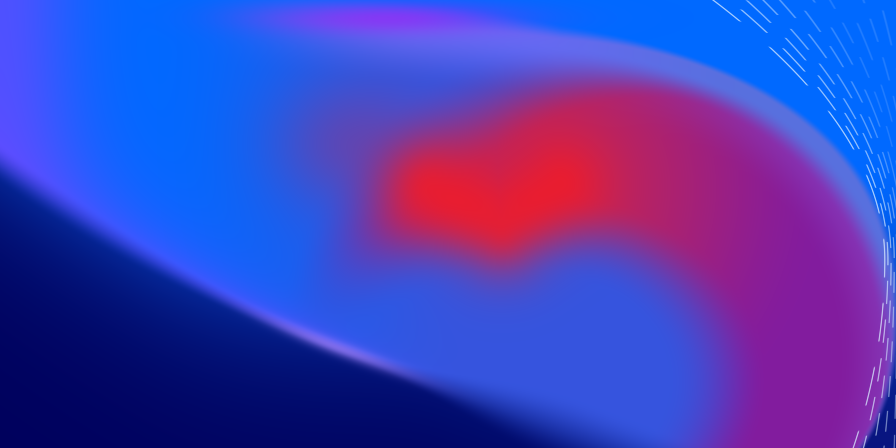
Give the GLSL for this background, as a WebGL 2 fragment shader.

```glsl
#version 300 es
precision highp float;
// Soft flowing gradient: a crimson swirl in a violet disc, wrapped by a pale
// dome on azure, with a navy slope at lower left and fine dashed contours at
// right. Layers are blended through smooth masks of curves and ellipses.

#define AZURE    vec3(0.00, 0.41, 1.00)
#define COBALT   vec3(0.21, 0.33, 0.87)
#define NAVY     vec3(0.00, 0.00, 0.36)
#define VIOLET   vec3(0.40, 0.29, 1.00)
#define LILAC    vec3(0.42, 0.42, 0.96)
#define PURPLE   vec3(0.51, 0.11, 0.62)
#define CRIMSON  vec3(0.74, 0.14, 0.36)
#define RED      vec3(0.93, 0.11, 0.17)
#define DISC     vec3(1.37, 0.20, 0.625)
#define LINE_COUNT 15.0
#define LINE_HALF_WIDTH 0.0012

uniform vec2 u_resolution;
out vec4 fragColor;

float hash(float n) {
    return fract(sin(n * 91.7) * 4375.5);
}

float gauss(vec2 v) {
    return exp(-dot(v, v));
}

float segmentDistance(vec2 p, vec2 a, vec2 b) {
    vec2 ab = b - a;
    return length(p - a - ab * clamp(dot(p - a, ab) / dot(ab, ab), 0.0, 1.0));
}

// Height of the slope: a parabola continued by its tangent.
float slopeHeight(float x) {
    float c = min(x, 0.78);
    return 0.635 - 0.72 * c + 0.23 * c * c - 0.37 * max(x - 0.78, 0.0);
}

// Normalised radius of the rounded dome; 1 on its outline.
float domeRadius(vec2 p) {
    float tilt = 0.08 * max(1.25 - p.x, 0.0);
    vec2 q = vec2(max(p.x - 1.0, 0.0), abs(p.y - tilt - 0.3) / 0.64);
    q = pow(max(q, 1e-4), vec2(2.3));
    return pow(q.x + q.y, 1.0 / 2.3);
}

// Azure ground with the dome and its lilac upper band.
vec3 backdrop(vec2 p, float radius, float dome) {
    float right = smoothstep(1.5, 1.9, p.x);
    vec3 sky = mix(AZURE, vec3(0.03, 0.08, 0.50), right * (1.0 - smoothstep(0.0, 0.65, p.y)));
    vec3 body = mix(AZURE, COBALT, smoothstep(0.3, 1.05, p.x));
    float band = 1.0 - smoothstep(0.04, 0.25, 1.0 - radius);
    vec3 bandColor = mix(LILAC, vec3(0.36, 0.45, 0.87), smoothstep(1.1, 1.7, p.x));
    body = mix(body, bandColor, band * smoothstep(0.4, 0.95, p.x) * 0.9);
    vec3 color = mix(sky, body, dome);
    return mix(color, vec3(0.57, 0.18, 0.96), 0.8 * gauss((p - vec2(0.87, 0.96)) / vec2(0.26, 0.035)));
}

// Purple disc with a blue hollow, and the red core of the swirl.
vec3 swirl(vec3 color, vec2 p, float dome) {
    float r = length(p - DISC.xy);
    float soft = mix(0.13, 0.03, smoothstep(0.9, 1.6, p.x));
    float disc = 1.0 - smoothstep(DISC.z - soft, DISC.z + soft, r);
    vec2 h = (p - vec2(1.2, 0.15)) / vec2(p.x < 1.2 ? 0.6 : 0.4, 0.33);
    float cover = disc * dome * smoothstep(0.5, 1.65, dot(h, h));

    float away = length(p - vec2(1.2, 0.58));
    vec3 tint = mix(CRIMSON, PURPLE, smoothstep(0.1, 0.66, away));
    float rim = smoothstep(0.5, 0.64, r) * smoothstep(1.2, 1.9, p.x);
    tint = mix(tint, vec3(0.53, 0.32, 0.82), 0.5 * rim);

    color = mix(color, CRIMSON, 0.35 * gauss((p - vec2(0.78, 0.68)) / vec2(0.17, 0.14)));
    color = mix(color, tint, cover);
    float core = min(segmentDistance(p, vec2(0.96, 0.58), vec2(1.12, 0.5)),
                     segmentDistance(p, vec2(1.12, 0.5), vec2(1.25, 0.59)));
    return mix(color, RED, 0.9 * exp(-core * core / 0.0115));
}

// Violet edge light, the bright crease and the dark ground below.
vec3 slope(vec3 color, vec2 p) {
    float d = p.y - slopeHeight(p.x);
    float before = 1.0 - smoothstep(0.6, 1.1, p.x);
    float reach = mix(0.13, 0.03, smoothstep(0.0, 0.8, p.x));
    color = mix(color, VIOLET, 0.75 * exp(-p.x * p.x / 0.028));
    color = mix(color, VIOLET, 0.75 * before * exp(-max(d, 0.0) / reach));

    float depth = max(-d, 0.0);
    vec3 ground = mix(NAVY, vec3(0.02, 0.17, 0.62), exp(-depth / 0.16) * (1.0 - 0.6 * smoothstep(0.3, 1.0, p.x)));
    float soft = mix(0.045, 0.015, smoothstep(0.0, 0.75, p.x)) + 0.07 * smoothstep(0.8, 1.3, p.x);
    color = mix(ground, color, smoothstep(-soft, soft, d));
    float crease = gauss(vec2((p.x - 0.75) / 0.17, d / 0.017));
    return mix(color, vec3(0.62, 0.50, 0.98), 0.7 * crease);
}

// Fan of dashed curves, pinched at mid height.
float dashedLines(vec2 p, float pixel) {
    float v = p.y - 0.42;
    float bend = v > 0.0 ? 1.14 : 0.4;
    float spacing = 0.007 + 0.09 * v * v;
    float k = (p.x - 1.975 + bend * v * v) / spacing + 0.5;
    float id = floor(k);
    float across = abs(fract(k) - 0.5) * spacing / length(vec2(1.0, 2.0 * bend * v));
    float line = 1.0 - smoothstep(LINE_HALF_WIDTH - 0.5 * pixel, LINE_HALF_WIDTH + 0.7 * pixel, across);
    float phase = fract(p.y * (7.0 + 6.0 * hash(id)) + hash(id + 20.0));
    float dash = smoothstep(0.0, 0.04, phase) * (1.0 - smoothstep(0.6, 0.64, phase));
    float shown = step(0.0, id) * step(id, LINE_COUNT);
    return line * dash * shown * mix(0.75, 0.15, clamp(id / 7.0, 0.0, 1.0));
}

void main() {
    vec2 p = gl_FragCoord.xy / u_resolution.y;
    float radius = domeRadius(p);
    float edge = mix(0.06, 0.012, smoothstep(0.7, 1.6, p.x));
    float dome = 1.0 - smoothstep(1.0 - edge, 1.0 + edge, radius);
    vec3 color = swirl(backdrop(p, radius, dome), p, dome);
    color = slope(color, p);
    color = mix(color, vec3(0.85, 0.92, 1.0), dashedLines(p, 1.0 / u_resolution.y));
    fragColor = vec4(color, 1.0);
}
```
